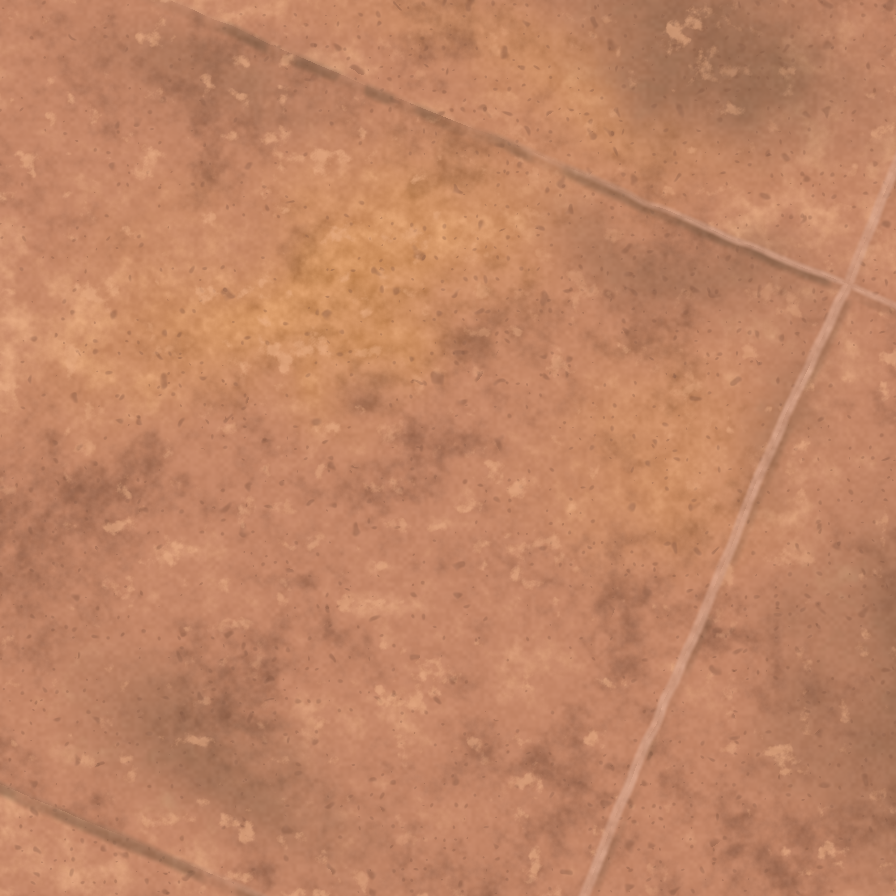
Write a WebGL 1 fragment shader that draws this texture.

```glsl
precision highp float;
// Weathered terracotta paving: large tilted tiles with thin pale joints.
// Layered value noise gives the mottled clay; soft stains, pits, chips and
// worn joints are laid over it, with a fresh noise offset in every tile.

uniform vec2 u_resolution;

#define TILT 0.40
#define CORNER vec2(0.940, 0.681)
#define TILE_SIZE vec2(1.04, 0.88)
#define JOINT_HALF vec2(0.0062, 0.0040)
#define MOTTLE 1.15
#define PIT_DEPTH 0.55
#define CLAY_DARK vec3(0.57, 0.38, 0.29)
#define CLAY_MID vec3(0.775, 0.530, 0.408)
#define CLAY_LIGHT vec3(0.91, 0.68, 0.52)
#define OCHRE vec3(0.86, 0.61, 0.37)
#define SOOT vec3(0.49, 0.36, 0.27)
#define GROUT vec3(0.83, 0.63, 0.53)

float hash(vec2 p) {
  return fract(sin(dot(p, vec2(127.1, 311.7))) * 43758.5453);
}

float noise(vec2 p) {
  vec2 i = floor(p), f = fract(p);
  f = f * f * (3.0 - 2.0 * f);
  return mix(mix(hash(i), hash(i + vec2(1.0, 0.0)), f.x),
             mix(hash(i + vec2(0.0, 1.0)), hash(i + 1.0), f.x), f.y);
}

mat2 rotation(float a) {
  return mat2(cos(a), sin(a), -sin(a), cos(a));
}

float fbm(vec2 p) {
  float sum = 0.0, amp = 0.5;
  for (int i = 0; i < 5; i++) {
    sum += amp * noise(p);
    p = rotation(0.6) * p * 2.03 + 17.3;
    amp *= 0.5;
  }
  return sum / 0.96875;
}

// Soft elliptical stain whose long axis is turned by angle
float stain(vec2 p, vec2 centre, vec2 radius, float angle) {
  vec2 d = rotation(-angle) * (p - centre) / radius;
  return exp(-dot(d, d));
}

// Small ragged pits, one at most in each cell of a grid
float pits(vec2 p, float cells, float density) {
  vec2 g = p * cells + 0.5 * vec2(noise(p * 90.0), noise(p * 90.0 + 31.0));
  vec2 id = floor(g);
  vec2 centre = 0.35 + 0.3 * vec2(hash(id + 3.1), hash(id + 8.7));
  float radius = mix(0.10, 0.32, hash(id + 5.3));
  float present = step(hash(id), density);
  return present * (1.0 - smoothstep(radius * 0.3, radius, length(fract(g) - centre)));
}

void main() {
  vec2 p = gl_FragCoord.xy / u_resolution;
  float px = 1.0 / min(u_resolution.x, u_resolution.y);

  // Tile frame, with slightly uneven joints
  vec2 q = rotation(TILT) * (p - CORNER);
  q += 0.008 * (vec2(noise(q.yx * 5.0), noise(q * 5.0 + 9.0)) - 0.5);
  q += 0.003 * (vec2(noise(q.yx * 38.0), noise(q * 38.0 + 4.0)) - 0.5);
  vec2 tile = floor(q / TILE_SIZE);
  vec2 side = q - TILE_SIZE * floor(q / TILE_SIZE + 0.5);
  vec2 s = p + 7.0 * vec2(hash(tile + 2.0), hash(tile + 6.0));

  // Mottled clay
  float broad = fbm(s * 4.5);
  float medium = fbm(s * 17.0 + 5.0);
  float fine = fbm(s * 62.0 + 11.0);
  float tone = 0.5 + MOTTLE * (0.50 * (broad - 0.5) + 0.55 * (medium - 0.5)
             + 0.42 * (fine - 0.5)) + 0.06 * (hash(tile + 4.0) - 0.5);
  vec3 col = mix(CLAY_DARK, CLAY_MID, smoothstep(-0.1, 0.5, tone));
  col = mix(col, CLAY_LIGHT, smoothstep(0.48, 1.0, tone));

  // Ochre bloom and sooty stains with noisy outlines
  vec2 w = p + 0.16 * (vec2(fbm(p * 7.0), fbm(p * 7.0 + 23.0)) - 0.5)
         + 0.05 * (vec2(fine, medium) - 0.5);
  float bloom = stain(w, vec2(0.35, 0.68), vec2(0.25, 0.10), 0.35)
              + 0.55 * stain(w, vec2(0.72, 0.48), vec2(0.13, 0.10), -0.4)
              + 0.50 * stain(w, vec2(0.60, 0.91), vec2(0.26, 0.05), -TILT);
  float soot = 0.75 * stain(w, vec2(0.81, 0.94), vec2(0.18, 0.08), -TILT)
             + 0.80 * stain(w, vec2(1.00, 0.24), vec2(0.08, 0.15), 0.0)
             + 0.60 * stain(w, vec2(0.24, 0.16), vec2(0.15, 0.06), -0.6)
             + 0.45 * stain(w, vec2(0.76, 0.69), vec2(0.14, 0.05), -TILT)
             + 0.40 * stain(w, vec2(0.86, 0.53), vec2(0.04, 0.05), 0.0)
             + 0.40 * stain(w, vec2(0.24, 0.92), vec2(0.12, 0.05), -TILT);
  col = mix(col, OCHRE + 0.25 * (fine - 0.5), 0.65 * clamp(bloom, 0.0, 1.0));
  col = mix(col, SOOT, clamp(soot * (0.35 + 0.9 * medium), 0.0, 0.75));

  // Pits gather in patches; pale chips break the surface elsewhere
  float patches = smoothstep(0.35, 0.65, fbm(s * 6.0 + 40.0));
  float pitting = 0.7 * pits(s, 42.0, 0.10 + 0.25 * patches)
                + 0.6 * pits(s + 3.7, 85.0, 0.12 + 0.22 * patches);
  float chips = smoothstep(0.64, 0.80, fbm(s * 46.0 + 70.0)) * (1.0 - 0.5 * patches);
  col = mix(col, CLAY_DARK * 0.92, PIT_DEPTH * clamp(pitting, 0.0, 1.0));
  col = mix(col, CLAY_LIGHT, 0.6 * chips);

  // Joints: ragged shadow beside them, pale grout fading where worn
  float ragged = smoothstep(0.35, 0.65, noise(q * 34.0));
  vec2 crack = 1.0 - smoothstep(vec2(0.002), vec2(0.011), abs(side + vec2(-0.006, 0.005)));
  col = mix(col, SOOT, 0.55 * max(0.55 * crack.x, crack.y) * (0.25 + 0.75 * ragged));
  vec2 grout = 1.0 - smoothstep(JOINT_HALF - 0.002 - px, JOINT_HALF + 0.001 + px, abs(side));
  float kept = mix(0.10, 0.85, smoothstep(-0.50, -0.06, q.x));
  float cover = max(0.85 * grout.x, kept * grout.y) * (0.75 + 0.25 * noise(q * 60.0));
  col = mix(col, GROUT + 0.12 * (fine - 0.5), cover);

  // Fine dusty grain
  col += 0.035 * (noise(p * 210.0) - 0.5);
  gl_FragColor = vec4(clamp(col, 0.0, 1.0), 1.0);
}
```
